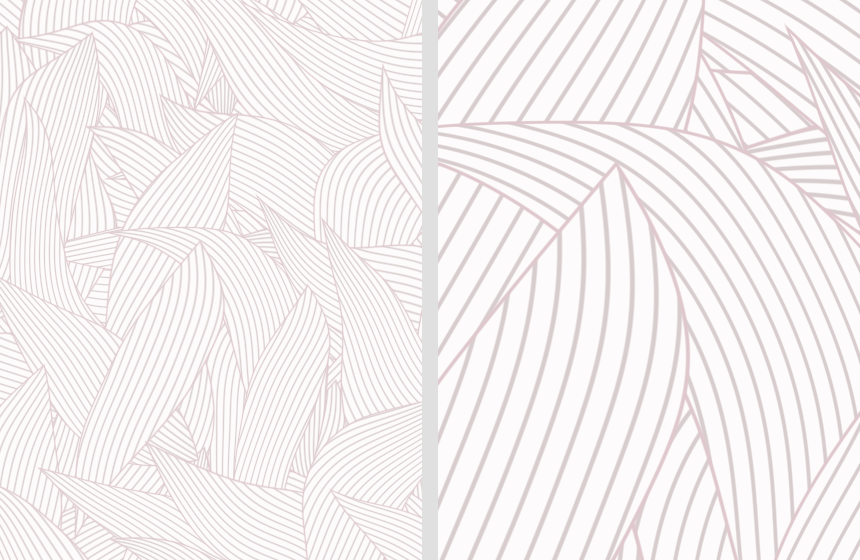
Left: the whole. Right: its middle third, enlarged.
Give the GLSL for this pattern, as a WebGL 2 fragment shader.

```glsl
#version 300 es
precision highp float;
// Overlapping curved leaves, each filled with fine hatch lines that fan to its tips.
// Leaves sit on two jittered grids and are painted back to front over a hatched
// ground; gentle gradient noise warps the plane so that every contour flows.

uniform vec2 u_resolution;
out vec4 outColor;

const vec3 PAPER = vec3(0.992, 0.984, 0.984);
const vec3 HATCH_INK = vec3(0.848, 0.802, 0.806);
const vec3 OUTLINE_INK = vec3(0.875, 0.785, 0.805);
const float CELL = 0.19;
const float SPACING = 0.0130;

vec2 hash2(vec2 p) {
    vec3 q = fract(p.xyx * vec3(0.1031, 0.1030, 0.0973));
    q += dot(q, q.yzx + 33.33);
    return fract((q.xx + q.yz) * q.zy);
}

float cornerGradient(vec2 cell, vec2 offset) {
    float angle = 6.2832 * hash2(cell + 70.0).x;
    return dot(vec2(cos(angle), sin(angle)), offset);
}

float gradientNoise(vec2 p) {
    vec2 i = floor(p), f = fract(p);
    vec2 u = f * f * f * (f * (f * 6.0 - 15.0) + 10.0);
    vec2 e = vec2(1.0, 0.0);
    return mix(mix(cornerGradient(i, f), cornerGradient(i + e.xy, f - e.xy), u.x),
               mix(cornerGradient(i + e.yx, f - e.yx), cornerGradient(i + 1.0, f - 1.0), u.x), u.y);
}

// Coverage of a thin line at distance d, softened by one pixel
float stroke(float d, float halfWidth, float pixel) {
    return 1.0 - smoothstep(halfWidth - pixel, halfWidth + pixel, abs(d));
}

float hatchLines(float phase, float slope, float pixel) {
    float d = (fract(phase / SPACING) - 0.5) * SPACING / max(slope, 0.3);
    return stroke(d, 0.00115, pixel);
}

// Returns (inside depth, hatch phase) of a bent, pointed leaf lying along x
vec2 leafField(vec2 p, vec2 size, vec2 bend, vec2 style) {
    float t = p.x / size.x;
    float taper = 1.0 - t * t;
    float y = p.y - bend.x * t * t - bend.y * sin(2.6 * t);
    float width = size.y * taper * (1.0 + 0.4 * clamp(t, -1.0, 1.0));
    float fan = mix(1.0, max(taper, 0.05), style.x);
    return vec2(width - abs(y), y / fan + style.y * p.x);
}

// Paints the leaf owned by one grid cell over the given colour
vec3 paintLeaf(vec3 color, vec2 p, vec2 cell, float layer, float pixel) {
    vec2 key = cell + 31.0 * layer + 110.0;
    vec2 place = hash2(key), turn = hash2(key + 17.3);
    vec2 shape = hash2(key + 41.7), look = hash2(key + 63.1);

    // Most leaves fall to the lower right, the others rise steeply
    float angle = (turn.x < 0.58 ? -0.6 : 1.25) + (turn.y - 0.5) * 0.9;
    mat2 rotation = mat2(cos(angle), -sin(angle), sin(angle), cos(angle));
    vec2 local = rotation * (p - (cell + 0.2 + 0.6 * place) * CELL);

    vec2 size = vec2(mix(0.24, 0.32, shape.x), mix(0.062, 0.095, shape.y));
    vec2 bend = (look - 0.5) * vec2(0.19, 0.11);
    vec2 style = vec2(0.1 + 0.5 * shape.y, (fract(look.x * 7.0 + look.y) - 0.5) * 0.6);

    vec2 field = leafField(local, size, bend, style);
    if (field.x < -0.02) return color;

    // Finite differences turn both fields into true distances
    float e = 0.0005;
    vec2 dx = (leafField(local + vec2(e, 0.0), size, bend, style) - field) / e;
    vec2 dy = (leafField(local + vec2(0.0, e), size, bend, style) - field) / e;
    float depth = field.x / length(vec2(dx.x, dy.x));
    float slope = length(vec2(dx.y, dy.y));

    vec3 fill = mix(PAPER, HATCH_INK, hatchLines(field.y, slope, pixel));
    color = mix(color, fill, smoothstep(-0.5 * pixel, 0.5 * pixel, depth));
    return mix(color, OUTLINE_INK, stroke(depth, 0.0010, pixel));
}

void main() {
    float pixel = 1.0 / u_resolution.y;
    vec2 p = gl_FragCoord.xy * pixel;
    p += 0.05 * vec2(gradientNoise(p * 3.5), gradientNoise(p * 3.5 + 19.0));

    // Hatched ground
    float sway = 0.03 * sin(12.0 * p.x);
    float groundSlope = length(vec2(0.5 + 0.36 * cos(12.0 * p.x), 0.8));
    float ground = hatchLines(0.5 * p.x + 0.8 * p.y + sway, groundSlope, pixel);
    vec3 color = mix(PAPER, HATCH_INK, ground);

    // Two layers of leaves, each in a fixed row and column order
    vec2 home = floor(p / CELL);
    for (int layer = 0; layer < 2; layer++) {
        for (int j = 2; j >= -2; j--) {
            for (int i = -2; i <= 2; i++) {
                color = paintLeaf(color, p, home + vec2(i, j), float(layer), pixel);
            }
        }
    }
    outColor = vec4(color, 1.0);
}
```
